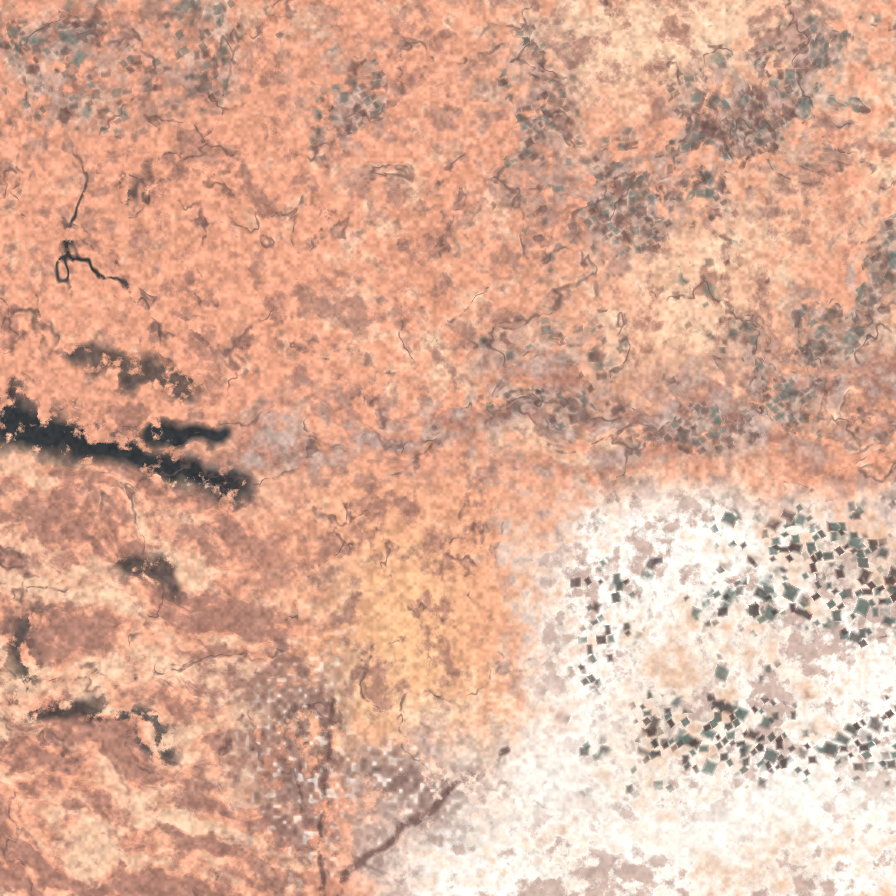
A three.js fragment shader for this texture:

```glsl
varying vec2 vUv;

const vec3 SALMON = vec3(0.95, 0.67, 0.55);
const vec3 PEACH = vec3(1.0, 0.84, 0.71);
const vec3 SAND = vec3(1.0, 0.79, 0.59);
const vec3 BROWN = vec3(0.7, 0.51, 0.45);
const vec3 MAUVE = vec3(0.8, 0.68, 0.63);
const vec3 SALT = vec3(1.05, 1.02, 0.98);
const vec3 ROCK = vec3(0.22, 0.23, 0.24);
const vec3 CROP = vec3(0.43, 0.48, 0.45);
const vec3 SOIL = vec3(0.46, 0.35, 0.33);

float hash(vec2 p) {
  vec3 q = fract(p.xyx * 0.1031);
  q += dot(q, q.yzx + 33.33);
  return fract((q.x + q.y) * q.z);
}

float noise(vec2 p) {
  vec2 i = floor(p), f = fract(p);
  f = f * f * (3.0 - 2.0 * f);
  return mix(mix(hash(i), hash(i + vec2(1, 0)), f.x),
             mix(hash(i + vec2(0, 1)), hash(i + vec2(1, 1)), f.x), f.y);
}

mat2 rotation(float a) {
  return mat2(cos(a), sin(a), -sin(a), cos(a));
}

float fbm(vec2 p) {
  float sum = 0.0, amp = 0.47;
  for (int i = 0; i < 5; i++) {
    sum += amp * noise(p);
    p = rotation(0.6) * p * 2.03 + 17.3;
    amp *= 0.55;
  }
  return sum;
}

// Linear ramp, rising or falling
float ramp(float a, float b, float x) {
  return clamp((x - a) / (b - a), 0.0, 1.0);
}

// Soft ellipse: centre in xy, radii in zw
float blob(vec2 p, vec4 e) {
  vec2 q = (p - e.xy) / e.zw;
  return exp(-dot(q, q));
}

// Soft line from xy to zw
float stroke(vec2 p, vec4 s, float width) {
  vec2 ab = s.zw - s.xy, ap = p - s.xy;
  float t = clamp(dot(ap, ab) / dot(ab, ab), 0.0, 1.0);
  return ramp(width, 0.3 * width, length(ap - ab * t));
}

// Thin winding lines along a noise contour
float veins(vec2 p, float width) {
  return ramp(width, 0.2 * width, abs(fbm(p) - 0.5));
}

// Scattered rectangular plots: coverage in x, random tint in y
vec2 plots(vec2 p, float scale, float angle, float density) {
  p = rotation(angle) * p * scale + 40.0;
  p.x += hash(vec2(floor(p.y), 5));
  vec2 cell = floor(p), f = abs(fract(p) - 0.5);
  vec2 size = 0.22 + 0.3 * vec2(hash(cell + 3.0), hash(cell + 9.0));
  float edge = max(f.x - size.x, f.y - size.y);
  return vec2(ramp(0.15, -0.15, edge) * ramp(0.0, 0.1, density - hash(cell)), hash(cell + 21.0));
}

void main() {
  vec2 p = vUv;
  vec2 bend = vec2(fbm(p * 9.0), fbm(p * 9.0 + 31.0)) - 0.5;
  vec2 w = p + 0.11 * bend;
  float broad = fbm(p * 5.0 + 7.0), mid = fbm(w * 24.0 + 50.0), fine = fbm(p * 80.0 + 11.0);
  float rough = 0.5 * (mid + fine);

  // Desert ground
  float tone = 0.3 * broad + 0.3 * mid + 0.4 * fine + 0.06 * p.x;
  vec3 col = mix(SALMON, PEACH, ramp(0.5, 0.67, tone));
  col = mix(col, SAND, 0.75 * blob(w, vec4(0.46, 0.29, 0.11, 0.13)));
  float basin = blob(w, vec4(0.78, 0.63, 0.13, 0.12));
  col = mix(col, PEACH, 0.75 * max(basin, blob(w, vec4(0.72, 0.94, 0.13, 0.07))));
  col = mix(col, BROWN, 0.8 * ramp(0.5, 0.63, 0.5 * fine + 0.5 * fbm(w * 38.0)));

  // Folded hills and the plateau
  float hills = ramp(0.42, 0.26, w.x) * ramp(0.54, 0.44, w.y);
  float plateau = max(stroke(w, vec4(0.28, 0.5, 0.62, 0.54), 0.085), stroke(w, vec4(0.62, 0.51, 1.02, 0.56), 0.08));
  float folds = 0.75 * fbm(rotation(0.25) * w * vec2(11, 38)) + 0.25 * fine;
  col = mix(col, PEACH, hills * 0.75 * ramp(0.5, 0.38, folds));
  col = mix(col, BROWN, hills * 0.9 * ramp(0.5, 0.6, folds));
  col = mix(col, mix(BROWN, MAUVE, ramp(0.35, 0.65, fine)), plateau * ramp(0.36, 0.54, folds));

  // Salt plain
  float plain = ramp(0.56, 0.67, w.x + 0.15 * (rough - 0.4)) * ramp(0.46, 0.4, w.y);
  plain = max(plain, ramp(0.38, 0.5, w.x) * ramp(0.18, 0.09, w.y));
  float bright = ramp(0.36, 0.52, 0.4 * broad + 0.6 * rough);
  col = mix(col, mix(mix(PEACH, MAUVE, 0.3), SALT, bright), plain);
  col = mix(col, MAUVE, plain * 0.85 * ramp(0.51, 0.61, rough));
  float glare = max(blob(w, vec4(0.6, 0.15, 0.1, 0.06)), blob(w, vec4(0.83, 0.09, 0.16, 0.035)));
  col = mix(col, SALT, 0.9 * glare);

  // Tilled districts
  float tilled = blob(w, vec4(0.58, 0.88, 0.05, 0.11)) + blob(w, vec4(0.41, 0.89, 0.04, 0.08))
    + blob(w, vec4(0.6, 0.58, 0.06, 0.05)) + blob(w, vec4(0.07, 0.92, 0.09, 0.08))
    + 0.8 * blob(w, vec4(0.23, 0.95, 0.05, 0.05)) + stroke(w, vec4(0.68, 0.75, 0.94, 0.93), 0.1)
    + stroke(w, vec4(0.88, 0.6, 1.02, 0.72), 0.075) + stroke(w, vec4(0.73, 0.5, 0.9, 0.54), 0.045);
  tilled = min(tilled, 1.0);
  col = mix(col, mix(SOIL, MAUVE, ramp(0.3, 0.6, fine)), 0.75 * tilled * ramp(0.4, 0.54, rough));

  // Speckled towns
  float town = max(blob(w, vec4(0.35, 0.15, 0.06, 0.14)), blob(w, vec4(0.46, 0.13, 0.08, 0.05)));
  float speckle = noise(p * 170.0);
  col = mix(col, mix(SOIL, MAUVE, speckle), 0.85 * town * ramp(0.4, 0.5, rough));
  col = mix(col, SALT, 0.7 * town * ramp(0.68, 0.9, speckle));

  // Field plots in three layers
  float crops = plain * ramp(0.6, 0.7, p.x) * ramp(0.09, 0.17, p.y);
  crops *= ramp(0.36, 0.56, fbm(p * 12.0 + 70.0));
  float density = 0.3 * crops + 0.4 * tilled * ramp(0.4, 0.54, mid) + 0.16 * basin * ramp(0.45, 0.55, mid);
  for (int i = 0; i < 3; i++) {
    float n = float(i);
    vec2 plot = plots(p + 0.02 * bend + n * 0.37, 62.0 + 30.0 * n, 0.4 - 0.5 * n, density);
    vec3 tint = mix(mix(SOIL, ROCK, 0.4 * plain), CROP, ramp(0.3, 0.8, plot.y));
    col = mix(col, tint, plot.x * (0.6 + 0.3 * crops));
  }

  // Dark ridge and outliers
  float ridge = max(stroke(w, vec4(-0.02, 0.52, 0.14, 0.505), 0.045), stroke(w, vec4(0.13, 0.505, 0.27, 0.45), 0.035));
  ridge = max(ridge, stroke(w, vec4(0.17, 0.535, 0.23, 0.53), 0.026));
  float spurs = max(stroke(w, vec4(0.08, 0.61, 0.18, 0.6), 0.02), stroke(w, vec4(0.12, 0.37, 0.18, 0.37), 0.025));
  spurs = max(spurs, stroke(w, vec4(0.04, 0.3, 0.06, 0.23), 0.03));
  spurs = max(spurs, stroke(w, vec4(0.06, 0.22, 0.2, 0.18), 0.025));
  col = mix(col, ROCK, max(ridge, 0.7 * spurs) * ramp(0.42, 0.5, rough));

  // Creeks, gullies and roads
  float creeks = blob(p, vec4(0.1, 0.72, 0.13, 0.1)) * veins(p * vec2(9, 5) + 4.0, 0.02);
  col = mix(col, ROCK, creeks * ramp(0.36, 0.5, fine));
  col = mix(col, SOIL, 0.6 * (1.0 - plain) * veins(w * 10.0 + 15.0, 0.025) * ramp(0.44, 0.56, rough));
  vec2 lane = p + 0.05 * bend;
  float road = max(stroke(lane, vec4(0.38, 0.02, 0.56, 0.17), 0.006), stroke(lane, vec4(0.355, 0, 0.38, 0.22), 0.005));
  col = mix(col, SOIL, 0.8 * road * ramp(0.3, 0.55, fine));

  // Fine grain
  float grain = 0.6 * noise(p * 140.0) + 0.5 * noise(p * 270.0 + 8.0) - 0.55;
  col *= 1.0 + grain * mix(0.36, 0.2, plain);
  gl_FragColor = vec4(clamp(col, 0.0, 1.0), 1.0);
}
```
